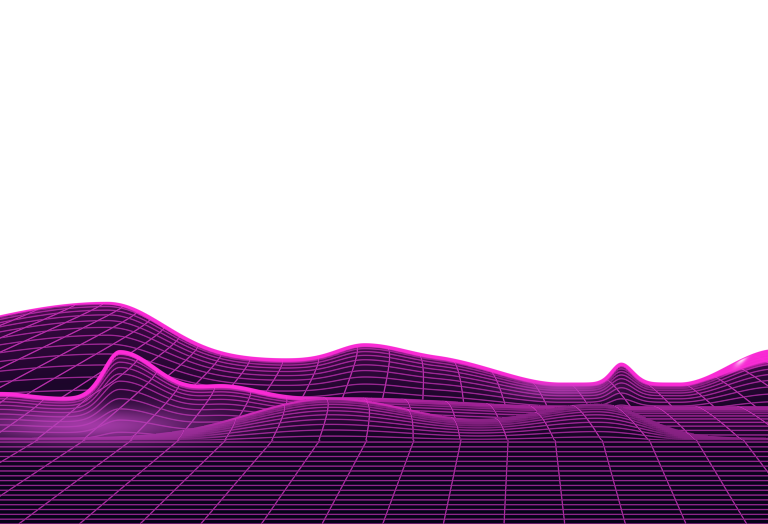
Reproduce this background procedurally as a Shadertoy shader.

```glsl
#define SKY vec3(1.0)
#define NIGHT vec3(0.02, 0.01, 0.09)
#define PLUM vec3(0.19, 0.03, 0.23)
#define NEON vec3(1.0, 0.17, 0.85)
#define WIRE vec3(0.85, 0.22, 0.78)
#define HAZE vec3(0.72, 0.26, 0.73)
#define WIRE_WIDTH 0.0011
#define COLUMN_GAP 0.079
#define ROW_GAP 0.0092
#define VANISH_X 0.68
#define HORIZON 0.16

// Bell curve with separate widths on its two sides
float bump(float x, float centre, float left, float right) {
    float d = (x - centre) / (x < centre ? left : right);
    return exp(-d * d);
}

// Smooth line at every whole value of v; dense lines melt into their mean
float wires(float v) {
    float px = 1.0 / iResolution.y;
    float rate = max(length(vec2(dFdx(v), dFdy(v))), 1e-5);
    float dist = abs(fract(v - 0.5) - 0.5) / rate * px;
    float line = 1.0 - smoothstep(WIRE_WIDTH - 0.5 * px, WIRE_WIDTH + 0.7 * px, dist);
    float mean = min(2.0 * WIRE_WIDTH * rate / px, 0.8);
    return mix(line, mean, smoothstep(0.3, 0.6, rate));
}

// Heights of the three ridges, from far to near
float farRidge(float x) {
    float h = mix(0.315, 0.270, smoothstep(0.57, 0.73, x));
    h += 0.109 * bump(x, 0.14, 0.27, 0.105);
    h += 0.030 * bump(x, 0.475, 0.05, 0.075);
    h += 0.038 * bump(x, 0.809, 0.019, 0.022);
    return h + 0.064 * smoothstep(0.885, 1.01, x);
}

float middleRidge(float x) {
    float h = mix(0.242, 0.225, smoothstep(0.45, 0.75, x));
    h += 0.010 * bump(x, 0.0, 0.05, 0.05);
    h += 0.090 * bump(x, 0.156, 0.031, 0.070);
    return h + 0.023 * bump(x, 0.295, 0.05, 0.06);
}

float nearRidge(float x) {
    return 0.165 + 0.076 * bump(x, 0.43, 0.15, 0.17)
                 + 0.064 * bump(x, 0.78, 0.13, 0.085);
}

// Columns run to a vanishing point and lean with the slope
float columns(vec2 uv, float lean) {
    return ((uv.x - VANISH_X) / (1.0 - 1.4 * uv.y) + lean) / COLUMN_GAP + 0.3;
}

// Paints one wire sheet hanging from a ridge down to its foot
vec3 sheet(vec3 back, vec2 uv, float ridge, float foot, float rows, float band, float glow) {
    float px = 1.0 / iResolution.y;
    float slope = dFdx(ridge) * iResolution.y;
    float depth = (ridge - uv.y) / sqrt(1.0 + slope * slope);
    float s = max((ridge - uv.y) / max(ridge - foot, 0.005), 1e-4);

    vec3 col = mix(PLUM, NIGHT, smoothstep(0.1, 1.1, s) * 0.75);
    float lean = 0.6 * (ridge - foot) * (1.0 - sqrt(s));
    float mesh = max(wires(rows * sqrt(s)) * 0.65, wires(columns(uv, lean)) * 0.8);
    col = mix(col, WIRE, mesh);

    // Bright band under the crest with a soft falloff
    float crest = 1.0 - smoothstep(band * 0.65, band + px, depth);
    float soft = 0.3 * exp(-max(depth, 0.0) / 0.012);
    col = mix(col, NEON, glow * max(crest, soft));
    return mix(back, col, smoothstep(-0.7 * px, 0.7 * px, depth));
}

// Flat floor with even rows
vec3 ground(vec3 back, vec2 uv) {
    float px = 1.0 / iResolution.y;
    vec3 col = mix(NIGHT, PLUM, 0.25 * smoothstep(0.0, HORIZON, uv.y));
    float mesh = max(wires(uv.y / ROW_GAP) * 0.65, wires(columns(uv, 0.0)) * 0.75);
    col = mix(col, WIRE, mesh);
    return mix(back, col, 1.0 - smoothstep(HORIZON - px, HORIZON + px, uv.y));
}

// Elliptic light
float halo(vec2 uv, vec2 centre, vec2 size) {
    vec2 d = (uv - centre) / size;
    return exp(-dot(d, d));
}

void mainImage(out vec4 fragColor, in vec2 fragCoord) {
    vec2 uv = fragCoord / iResolution.xy;
    float far = farRidge(uv.x);
    float middle = middleRidge(uv.x);
    float near = nearRidge(uv.x);

    float farBand = mix(0.003, 0.008, smoothstep(0.08, 0.2, uv.x))
                  + 0.022 * smoothstep(0.91, 1.0, uv.x);
    float middleGlow = 1.0 - 0.8 * smoothstep(0.3, 0.6, uv.x);
    float nearGlow = 0.6 * smoothstep(0.23, 0.33, uv.x) * (1.0 - smoothstep(0.5, 0.65, uv.x));

    vec3 col = sheet(SKY, uv, far, 0.20, 15.0, farBand, 0.95);
    col = sheet(col, uv, middle, 0.15, 14.0, 0.009, middleGlow);
    col = sheet(col, uv, near, 0.155, 13.0, 0.004, nearGlow);
    col = ground(col, uv);

    // Lights lie on the land only
    float land = smoothstep(0.0, 0.004, far - uv.y);
    col = mix(col, HAZE, 0.85 * land * halo(uv, vec2(0.117, 0.188), vec2(0.15, 0.035)));
    col = mix(col, HAZE, 0.6 * land * halo(uv, vec2(0.73, 0.258), vec2(0.06, 0.018)));
    vec2 spark = uv - vec2(0.967, 0.316);
    spark.x -= 0.5 * spark.y;
    col = mix(col, SKY, 0.9 * land * halo(spark, vec2(0.0), vec2(0.005, 0.013)));

    fragColor = vec4(col, 1.0);
}
```
